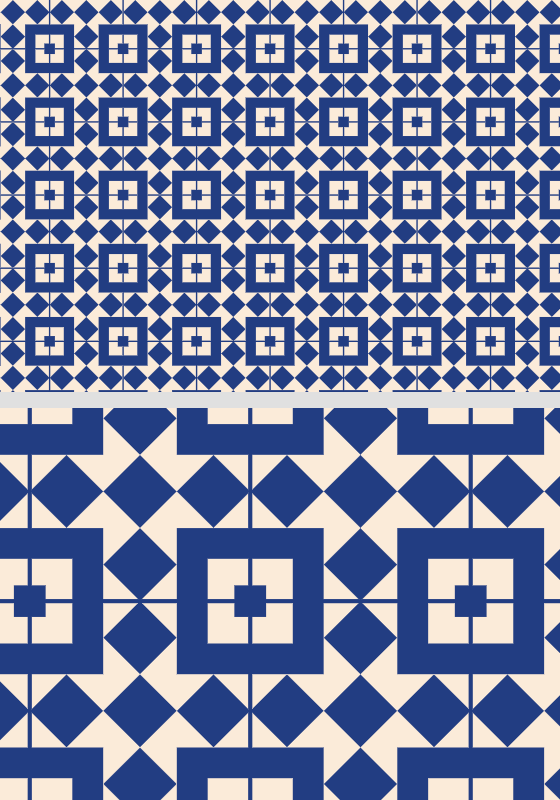
Top, the full canvas; bottom, a detail of the centre.
A Shadertoy shader for this pattern:

```glsl
// Two-colour tile pattern: square frames with cross lines, set in a lattice of diamonds.

const vec2  REPEATS      = vec2(7.62, 5.36);    // tiles across and down the canvas
const vec2  FIRST_CENTER = vec2(0.675, 0.667);  // first tile centre from top left, in tiles
const float FRAME_OUTER  = 0.333;               // half sizes, in tiles
const float FRAME_INNER  = 0.193;
const float CORE_HALF    = 0.072;
const float LINE_HALF    = 0.0095;
const float DIAMONDS     = 3.0;                 // diamonds per tile side
const float DIAMOND_HALF = 0.498;               // half diagonal, in diamond cells
const vec3  BLUE         = vec3(0.135, 0.240, 0.510);
const vec3  CREAM        = vec3(0.985, 0.922, 0.852);

float squareDist(vec2 p, float halfSize) {
    vec2 q = abs(p) - halfSize;
    return max(q.x, q.y);
}

// Signed distance to a lattice of diamonds touching tip to tip
float diamondLattice(vec2 p) {
    vec2 q = abs(fract(p * DIAMONDS) - 0.5);
    return (q.x + q.y - DIAMOND_HALF) * inversesqrt(2.0) / DIAMONDS;
}

// Signed distance to the blue parts of one tile centred on the origin
float tileDist(vec2 p) {
    float outer = squareDist(p, FRAME_OUTER);
    float frame = max(outer, -squareDist(p, FRAME_INNER));
    float core  = squareDist(p, CORE_HALF);
    float cross = min(abs(p.x), abs(p.y)) - LINE_HALF;
    float diamonds = max(diamondLattice(p), -outer);
    return min(min(frame, core), min(cross, diamonds));
}

void mainImage(out vec4 fragColor, in vec2 fragCoord) {
    // Tile coordinates, counted from the top left corner
    vec2 uv = fragCoord / iResolution.xy;
    vec2 grid = vec2(uv.x, 1.0 - uv.y) * REPEATS - FIRST_CENTER;
    vec2 p = fract(grid + 0.5) - 0.5;

    // Smooth the edges over one pixel
    float pixel = REPEATS.y / iResolution.y;
    float ink = clamp(0.5 - tileDist(p) / pixel, 0.0, 1.0);
    fragColor = vec4(mix(CREAM, BLUE, ink), 1.0);
}
```
